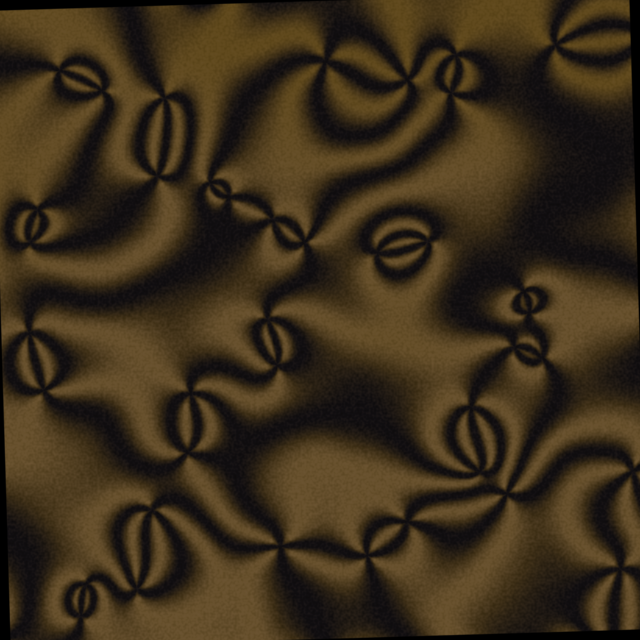
This texture is drawn by a three.js fragment shader. Its source:

```glsl
varying vec2 vUv;

const float TAU = 6.2831853;
const vec2 PAIR_GRID = vec2(5.0, 4.0);     // defect pairs across and up
const float PAIR_JITTER = 0.85;
const float GAP_MIN = 0.03;                // spacing inside a pair
const float GAP_MAX = 0.16;
const float PAIR_TILT = -0.6;
const float PAIR_SPREAD = 2.4;
const vec2 BEND_FREQ = vec2(2.4, 3.3);     // slow turning of the director
const float BEND_AMOUNT = 2.1;
const float RIPPLE_FREQ = 8.0;
const float RIPPLE_AMOUNT = 0.3;
const float WARP_FREQ = 7.0;
const float WARP_AMOUNT = 0.022;
const float LINE_WIDTH = 0.009;            // thinnest dark brush
const float GRAIN_FREQ = 230.0;
const float GRAIN_AMOUNT = 0.05;
const float FRAME_TILT = 0.03;
const float FRAME_SOFT = 0.003;
const vec3 DARK = vec3(0.065, 0.055, 0.065);
const vec3 MIDDLE = vec3(0.235, 0.178, 0.085);
const vec3 TAN = vec3(0.405, 0.315, 0.175);
const vec3 OLIVE = vec3(0.375, 0.285, 0.11);

vec2 hash2(vec2 p) {
  vec3 q = fract(p.xyx * vec3(0.1031, 0.1030, 0.0973));
  q += dot(q, q.yzx + 33.33);
  return fract((q.xx + q.yz) * q.zy);
}

float corner(vec2 cell, vec2 offset) {
  float a = TAU * hash2(cell + 57.0).x;
  return dot(vec2(cos(a), sin(a)), offset);
}

float gradientNoise(vec2 p) {
  vec2 i = floor(p), f = fract(p);
  vec2 u = f * f * f * (f * (f * 6.0 - 15.0) + 10.0);
  vec2 e = vec2(1.0, 0.0);
  float low = mix(corner(i, f), corner(i + e, f - e), u.x);
  float high = mix(corner(i + e.yx, f - e.yx), corner(i + 1.0, f - 1.0), u.x);
  return mix(low, high, u.y);
}

vec2 complexMul(vec2 a, vec2 b) {
  return vec2(a.x * b.x - a.y * b.y, a.x * b.y + a.y * b.x);
}

// Brightness between crossed polarisers of a field of paired defects
float schlieren(vec2 p) {
  float bend = BEND_AMOUNT * gradientNoise(p * BEND_FREQ + 3.7)
             + RIPPLE_AMOUNT * gradientNoise(p * RIPPLE_FREQ + 11.3);
  vec2 director = vec2(cos(bend), sin(bend));
  vec2 turning = vec2(0.0);
  for (int j = -1; j <= 4; j++) {
    for (int i = -1; i <= 5; i++) {
      vec2 cell = vec2(float(i), float(j));
      vec2 place = hash2(cell + 21.0);
      vec2 shape = hash2(cell + 83.0);
      vec2 center = (cell + 0.5 + PAIR_JITTER * (place - 0.5)) / PAIR_GRID;
      float angle = PAIR_TILT + PAIR_SPREAD * (shape.x - 0.5);
      float gap = mix(GAP_MIN, GAP_MAX, shape.y);
      gap *= sign(fract(shape.x * 37.0) - 0.5);
      vec2 arm = 0.5 * gap * vec2(cos(angle), sin(angle));
      vec2 plus = p - center - arm;
      vec2 minus = p - center + arm;
      director = complexMul(director, complexMul(plus, minus * vec2(1.0, -1.0)));
      director /= max(length(director), 1e-9);
      turning += plus / max(dot(plus, plus), 1e-7)
               - minus / max(dot(minus, minus), 1e-7);
    }
  }
  float s = abs(2.0 * director.x * director.y);
  float lineDistance = s / (2.0 * length(turning) + 1.0);
  return s * s * smoothstep(0.0, LINE_WIDTH, lineDistance);
}

void main() {
  // Slight warp makes the brushes wander
  vec2 warp = vec2(gradientNoise(vUv * WARP_FREQ + 5.0),
                   gradientNoise(vUv * WARP_FREQ + 29.0));
  float light = schlieren(vUv + WARP_AMOUNT * warp);

  // Fine sensor grain
  float grain = gradientNoise(vUv * GRAIN_FREQ)
              + 0.6 * gradientNoise(vUv * GRAIN_FREQ * 0.5 + 17.0);
  light = clamp(light + 2.0 * GRAIN_AMOUNT * grain, 0.0, 1.0);

  // Dark to brown to tan, more olive toward the top
  float olive = smoothstep(0.45, 1.1, vUv.y + 0.5 * gradientNoise(vUv * 2.5 + 41.0));
  vec3 bright = mix(TAN, OLIVE, olive);
  vec3 color = mix(DARK, MIDDLE, min(2.0 * light, 1.0));
  color = mix(color, bright, max(2.0 * light - 1.0, 0.0));
  color += 0.4 * GRAIN_AMOUNT * grain * vec3(0.8, 0.7, 1.2);

  // Tilted black frame
  vec2 c = vUv - 0.5;
  vec2 tilted = abs(vec2(c.x + FRAME_TILT * c.y, c.y - FRAME_TILT * c.x));
  float inside = 1.0 - smoothstep(0.5 - FRAME_SOFT, 0.5, max(tilted.x, tilted.y));
  gl_FragColor = vec4(color * inside, 1.0);
}
```
